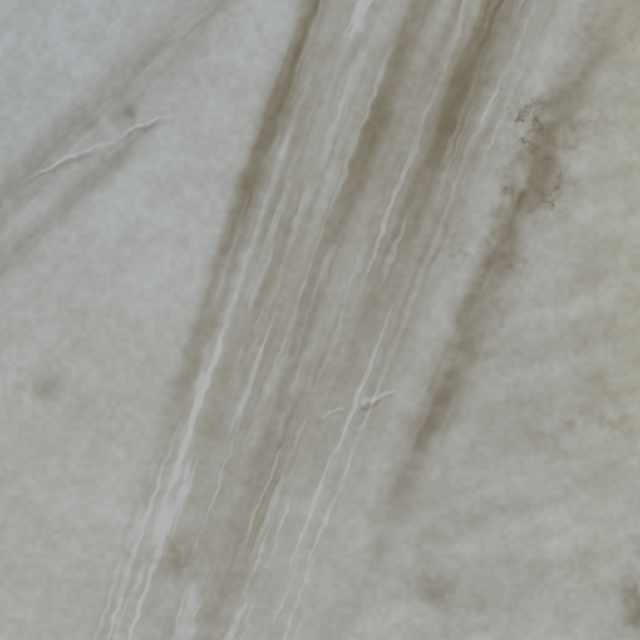
Reproduce this texture procedurally as a WebGL 1 fragment shader.

```glsl
precision highp float;
// Pale weathered stone crossed by a fan of soft brown streaks and a ragged rust vein.
uniform vec2 u_resolution;

const vec3 PALE = vec3(0.660, 0.668, 0.656);
const vec3 BROWN = vec3(0.455, 0.420, 0.345);
const vec3 COOL_TINT = vec3(-0.008, 0.000, 0.016);
const vec3 OCHRE_TINT = vec3(0.004, 0.000, -0.025);
const vec2 FAN_LEFT = vec2(0.14, 0.33);   // x at the bottom, lean
const vec2 FAN_RIGHT = vec2(0.53, 0.43);
const float GRAIN_SCALE = 130.0;
const float GRAIN_AMOUNT = 0.12;
const float CRUMB_SCALE = 75.0;

float hash(vec2 p) {
  vec3 q = fract(vec3(p.xyx) * 0.1031);
  q += dot(q, q.yzx + 33.33);
  return fract((q.x + q.y) * q.z);
}

float noise(vec2 p) {
  vec2 i = floor(p), f = fract(p);
  f = f * f * (3.0 - 2.0 * f);
  return mix(mix(hash(i), hash(i + vec2(1.0, 0.0)), f.x),
             mix(hash(i + vec2(0.0, 1.0)), hash(i + 1.0), f.x), f.y);
}

float fbm(vec2 p) {
  float sum = 0.0, amp = 0.53;
  for (int i = 0; i < 4; i++) {
    sum += amp * noise(p);
    p = mat2(1.6, 1.2, -1.2, 1.6) * p + 17.3;
    amp *= 0.5;
  }
  return sum;
}

// Distance to the nearest scattered point
float cells(vec2 p) {
  vec2 i = floor(p), f = fract(p);
  float nearest = 2.0;
  for (int y = -1; y <= 1; y++)
    for (int x = -1; x <= 1; x++) {
      vec2 g = vec2(float(x), float(y));
      vec2 jitter = vec2(hash(i + g), hash(i + g + 57.0));
      nearest = min(nearest, length(g + jitter - f));
    }
  return nearest;
}

float bell(float x, float centre, float width) {
  float d = (x - centre) / width;
  return exp(-d * d);
}

float blotch(vec2 p, vec2 centre, vec2 size) {
  vec2 d = (p - centre) / size;
  return exp(-dot(d, d));
}

// Broken scratch: pale ridge with a shadow just below
float scar(vec2 p, vec2 a, vec2 b) {
  vec2 ab = b - a;
  float along = dot(p - a, ab) / dot(ab, ab);
  float across = dot(p - a, vec2(-ab.y, ab.x)) / length(ab);
  across += 0.020 * (fbm(p * 28.0) - 0.5);
  float ends = smoothstep(-0.1, 0.2, along) * (1.0 - smoothstep(0.8, 1.1, along));
  ends *= smoothstep(0.25, 0.55, noise(p * 38.0));
  return ends * (bell(across, -0.005, 0.004) - bell(across, 0.002, 0.003));
}

// Long streaks within the fan, s runs from its left to its right side
float fanStreaks(float s, float y) {
  float inside = smoothstep(-0.02, 0.05, s) * (1.0 - smoothstep(0.72, 0.90, s));
  float height = smoothstep(0.1, 0.9, y);
  float broad = smoothstep(0.2, 0.8, noise(vec2(s * 13.0, y * 2.2 + 3.0)));
  float fine = noise(vec2(s * 30.0, y * 4.0 + 9.0));
  float hair = noise(vec2(s * 68.0, y * 9.0));
  float thread = noise(vec2(s * 44.0 + 5.0, y * 5.0)) * 0.7 + 0.3 * noise(vec2(s * 80.0, y * 22.0));
  float stain = inside * mix(0.14, 0.50, height) * (0.08 + 0.70 * broad + 0.55 * fine + 0.30 * hair);
  stain += bell(s, 0.03, 0.042) * 0.52 * smoothstep(0.05, 0.65, y) * (0.5 + 0.5 * fine + 0.3 * hair);
  stain += bell(s, 0.47, 0.055) * bell(y, 0.25, 0.22) * 0.34 * (0.6 + 0.8 * hair);
  stain += bell(s, 0.62, 0.075) * smoothstep(0.70, 0.82, y) * 0.24 * (0.6 + 0.8 * hair);
  float glints = smoothstep(0.55, 0.85, thread) * 0.28;
  float seams = bell(s, 0.74, 0.013) + bell(s, 0.11, 0.015);
  glints += seams * bell(y, 0.62, 0.28) * 0.32 * smoothstep(0.15, 0.6, hair);
  return stain - inside * glints;
}

// Dark vein on the right side of the fan, with crumbling edges
float rustVein(vec2 p, float s) {
  float ragged = bell(p.y, 0.75, 0.17);
  float edge = s + (fbm(p * 38.0) - 0.5) * (0.04 + 0.10 * ragged);
  float strength = 0.12 + 0.62 * bell(p.y, 0.72, 0.20) + 0.46 * bell(p.y, 0.37, 0.17);
  float texture = 0.55 + 0.5 * noise(vec2(s * 45.0, p.y * 9.0)) + 0.4 * noise(p * 70.0);
  float vein = bell(edge, 0.99, 0.08) * strength * texture;
  float clumps = smoothstep(0.46, 0.66, fbm(p * 19.0 + 4.0));
  float filaments = 1.0 - smoothstep(0.0, 0.10, abs(fbm(p * 34.0 + 8.0) - 0.5));
  float crumbs = 1.0 - smoothstep(0.15, 0.50, cells(p * CRUMB_SCALE + 3.0 * fbm(p * 40.0)));
  float rim = bell(s, 0.88, 0.065) + 0.7 * bell(s, 1.09, 0.055);
  return vein + clumps * (0.6 * filaments + 0.4 * crumbs + 0.15) * rim * ragged * 0.75;
}

// Slanted grey bands in the upper left
float slantedBands(vec2 p) {
  float u = p.y - 0.57 - 0.92 * p.x + 0.010 * (fbm(p * 25.0) - 0.5);
  float grain = 0.6 * noise(vec2(u * 65.0, (p.x + p.y) * 7.0)) + 0.4 * noise(vec2(u * 130.0, (p.x + p.y) * 16.0));
  float lower = bell(u, 0.015, 0.025) * (1.0 - smoothstep(0.18, 0.30, p.x));
  float upper = bell(u, 0.115, 0.050) * (1.0 - smoothstep(0.30, 0.46, p.x));
  return (lower * 0.38 + upper * 0.36) * (0.2 + 1.3 * grain);
}

void main() {
  vec2 p = gl_FragCoord.xy / u_resolution;
  float left = FAN_LEFT.x + FAN_LEFT.y * p.y;
  float right = FAN_RIGHT.x + FAN_RIGHT.y * p.y;
  float s = (p.x - left) / (right - left);
  s += 0.003 * sin(p.y * 11.0) + 0.014 * (noise(p * 55.0) - 0.5);

  // Mottled ground and faint wisps
  float cloud = fbm(p * 5.0);
  float wisp = fbm(vec2(p.x + 2.0 * p.y, p.y - 0.4 * p.x) * vec2(7.0, 26.0));
  float rightSide = smoothstep(1.0, 1.2, s);
  float stain = 0.04 + 0.16 * (cloud - 0.5) + 0.16 * (fbm(p * 24.0) - 0.5);
  stain += rightSide * (0.07 + 0.40 * (wisp - 0.5));

  stain += fanStreaks(s, p.y) + rustVein(p, s) + slantedBands(p);

  // Loose blotches
  float spots = blotch(p, vec2(0.92, 0.335), vec2(0.08, 0.03)) + blotch(p, vec2(0.68, 0.08), vec2(0.03));
  spots += blotch(p, vec2(0.28, 0.13), vec2(0.05, 0.04)) + blotch(p, vec2(0.05, 0.395), vec2(0.05, 0.02));
  spots += 1.4 * blotch(p, vec2(1.0, 0.04), vec2(0.04, 0.12)) + blotch(p, vec2(0.205, 0.82), vec2(0.02));
  stain += spots * 0.42 * smoothstep(0.30, 0.70, fbm(p * 26.0));

  stain += 0.30 * scar(p, vec2(0.50, 0.345), vec2(0.63, 0.39));
  stain += 0.25 * scar(p, vec2(0.04, 0.72), vec2(0.27, 0.82));
  stain += GRAIN_AMOUNT * (noise(p * GRAIN_SCALE) + noise(p * GRAIN_SCALE * 0.53) - 1.0);

  vec3 color = mix(PALE, BROWN, clamp(stain, -0.12, 1.05));
  color += COOL_TINT * (1.0 - smoothstep(0.1, 0.7, length(p - vec2(0.0, 1.0))));
  color += OCHRE_TINT * smoothstep(0.82, 1.0, p.x) * smoothstep(0.35, 0.65, cloud);
  gl_FragColor = vec4(color, 1.0);
}
```
